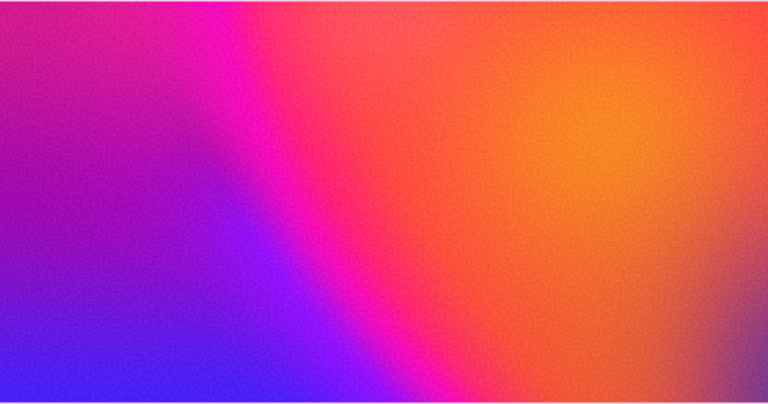
Give the GLSL for this background, as a WebGL 1 fragment shader.

```glsl
precision highp float;

uniform vec2 u_resolution;

const vec3 ROSE = vec3(0.88, 0.11, 0.59);
const vec3 PURPLE = vec3(0.65, 0.04, 0.71);
const vec3 BLUE = vec3(0.27, 0.13, 0.98);
const vec3 VIOLET = vec3(0.57, 0.07, 1.0);
const vec3 MAGENTA = vec3(0.96, 0.05, 0.73);
const vec3 HOT_PINK = vec3(1.0, 0.09, 0.50);
const vec3 RED = vec3(1.0, 0.22, 0.28);
const vec3 CORAL = vec3(1.0, 0.33, 0.42);
const vec3 ORANGE = vec3(0.98, 0.53, 0.14);
const vec3 PLUM = vec3(0.42, 0.22, 0.60);
const vec3 PALE = vec3(0.96, 0.80, 0.91);

vec2 hashGradient(vec2 cell) {
  vec3 p = fract(cell.xyx * vec3(0.1031, 0.1030, 0.0973));
  p += dot(p, p.yzx + 33.33);
  float angle = 6.28318 * fract((p.x + p.y) * p.z);
  return vec2(cos(angle), sin(angle));
}

float gradientNoise(vec2 p) {
  vec2 cell = floor(p);
  vec2 f = fract(p);
  vec2 w = f * f * f * (f * (f * 6.0 - 15.0) + 10.0);
  float a = dot(hashGradient(cell), f);
  float b = dot(hashGradient(cell + vec2(1.0, 0.0)), f - vec2(1.0, 0.0));
  float c = dot(hashGradient(cell + vec2(0.0, 1.0)), f - vec2(0.0, 1.0));
  float d = dot(hashGradient(cell + vec2(1.0)), f - vec2(1.0));
  return mix(mix(a, b, w.x), mix(c, d, w.x), w.y);
}

// Soft elliptical falloff, one at its centre
float glow(vec2 p, vec2 centre, vec2 radius) {
  vec2 q = (p - centre) / radius;
  return exp(-dot(q, q));
}

// Horizontal offset from the curved ridge
float ridgeOffset(vec2 uv) {
  float drop = 1.0 - uv.y;
  return uv.x - (0.312 + drop * (0.09 + 0.216 * drop));
}

vec3 coolSide(vec2 uv, float offset) {
  vec3 color = mix(BLUE, PURPLE, smoothstep(-0.05, 0.55, uv.y));
  color = mix(color, ROSE, smoothstep(0.45, 1.0, uv.y));
  color *= 1.0 - 0.07 * (1.0 - smoothstep(0.0, 0.2, uv.x)) * uv.y;
  float lobe = exp(-pow((offset + 0.08) / 0.11, 2.0));
  return mix(color, VIOLET, lobe * (1.0 - smoothstep(0.35, 0.68, uv.y)));
}

vec3 warmSide(vec2 uv, float offset) {
  vec3 color = mix(HOT_PINK, RED, smoothstep(0.01, 0.14, offset));
  color = mix(color, CORAL, 0.75 * glow(uv, vec2(0.50, 0.98), vec2(0.16, 0.25)));
  color = mix(color, ORANGE, glow(uv, vec2(0.79, 0.66), vec2(0.23, 0.42)));
  color = mix(color, ORANGE * 0.9, 0.5 * glow(uv, vec2(0.82, 0.1), vec2(0.18, 0.4)));
  return mix(color, PLUM, 0.95 * glow(uv, vec2(1.04, 0.0), vec2(0.14, 0.42)));
}

void main() {
  vec2 uv = gl_FragCoord.xy / u_resolution;
  float offset = ridgeOffset(uv);

  // Cool and warm fields joined through the magenta ridge
  float rampStart = mix(-0.12, -0.16, smoothstep(0.5, 1.0, uv.y));
  vec3 color = coolSide(uv, offset);
  color = mix(color, MAGENTA, smoothstep(rampStart, -0.015, offset));
  color = mix(color, warmSide(uv, offset), smoothstep(-0.035, 0.035, offset));

  // Fine grain
  vec2 grainPoint = gl_FragCoord.xy / u_resolution.y;
  color += 0.045 * gradientNoise(grainPoint * 147.0 + 3.7);

  // Pale hairlines along the top and bottom
  float edge = min(uv.y, 1.0 - uv.y);
  float feather = 0.5 / u_resolution.y;
  color = mix(PALE, color, smoothstep(0.0038 - feather, 0.0038 + feather, edge));

  gl_FragColor = vec4(clamp(color, 0.0, 1.0), 1.0);
}
```
